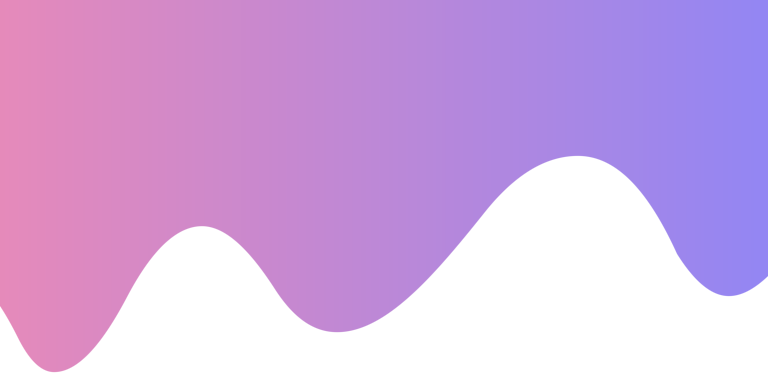
A Shadertoy shader for this background:

```glsl
// Pink to violet gradient hanging above a white, smoothly rolling wave.

const vec3 PINK = vec3(0.900, 0.540, 0.730);
const vec3 VIOLET = vec3(0.575, 0.525, 0.955);
const vec3 WHITE = vec3(1.0);

// Wave knots: x, height, slope. A repeated position makes a corner.
const int KNOTS = 13;
const vec3 WAVE[KNOTS] = vec3[KNOTS](
    vec3(0.000, 0.203, -1.50), vec3(0.047, 0.120, -2.00),
    vec3(0.141, 0.031,  0.00), vec3(0.331, 0.227,  1.90),
    vec3(0.526, 0.411,  0.00), vec3(0.716, 0.247, -1.55),
    vec3(0.878, 0.135,  0.00), vec3(1.263, 0.448,  1.25),
    vec3(1.505, 0.594,  0.00), vec3(1.763, 0.339, -2.20),
    vec3(1.763, 0.339, -1.60), vec3(1.898, 0.229,  0.00),
    vec3(2.000, 0.281,  0.95));

// Cubic Hermite curve between two knots
float hermite(vec3 a, vec3 b, float x) {
    float span = b.x - a.x;
    float t = (x - a.x) / span;
    float s = 1.0 - t;
    float ease = t * t * (3.0 - 2.0 * t);
    return mix(a.y, b.y, ease) + span * t * s * (a.z * s - b.z * t);
}

// Height of the wave at x
float waveHeight(float x) {
    x = clamp(x, WAVE[0].x, WAVE[KNOTS - 1].x);
    for (int i = 0; i < KNOTS - 1; i++) {
        if (x < WAVE[i + 1].x) return hermite(WAVE[i], WAVE[i + 1], x);
    }
    return WAVE[KNOTS - 1].y;
}

// Approximate signed distance, positive above the wave
float waveDistance(vec2 p, float delta) {
    float slope = (waveHeight(p.x + delta) - waveHeight(p.x - delta)) / (2.0 * delta);
    return (p.y - waveHeight(p.x)) / sqrt(1.0 + slope * slope);
}

void mainImage(out vec4 fragColor, in vec2 fragCoord) {
    // Canvas spans 2 by 1 units
    vec2 p = fragCoord / iResolution.xy * vec2(2.0, 1.0);
    float pixel = 1.0 / iResolution.y;

    // Horizontal gradient above the white wave
    vec3 sky = mix(PINK, VIOLET, p.x * 0.5);
    float above = smoothstep(-0.75 * pixel, 0.75 * pixel, waveDistance(p, 0.002));
    fragColor = vec4(mix(WHITE, sky, above), 1.0);
}
```
